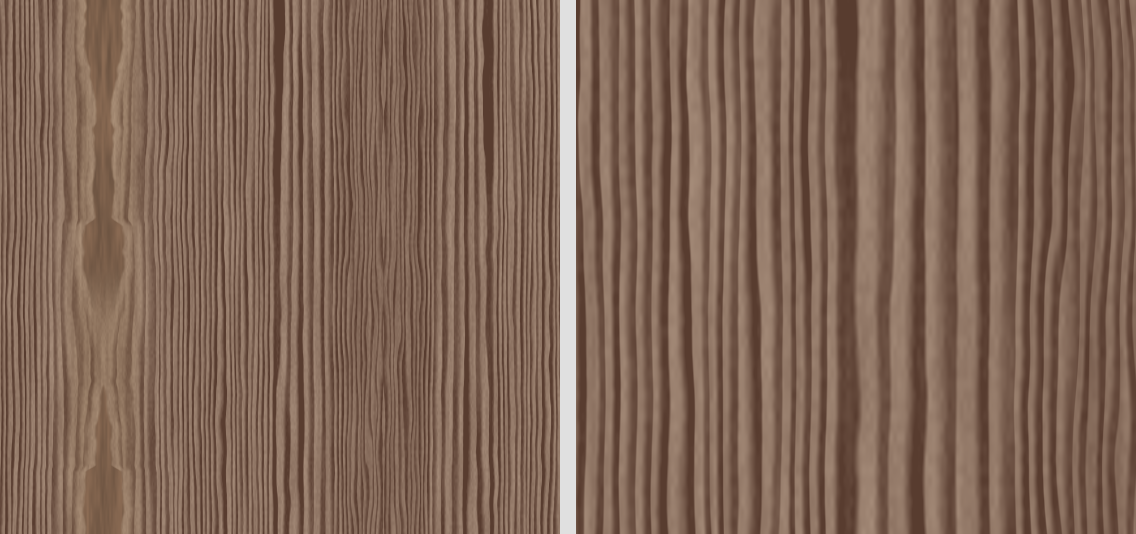
Left, the full canvas; right, a detail of the centre.
Reproduce this texture procedurally as a Shadertoy shader.

```glsl
float hash(vec2 p) {
    vec3 q = fract(p.xyx * 0.1031);
    q += dot(q, q.yzx + 33.33);
    return fract((q.x + q.y) * q.z);
}

float noise(vec2 p) {
    vec2 i = floor(p), f = fract(p);
    f = f * f * (3.0 - 2.0 * f);
    return mix(mix(hash(i), hash(i + vec2(1, 0)), f.x),
               mix(hash(i + vec2(0, 1)), hash(i + vec2(1, 1)), f.x), f.y);
}

// Noise centred on zero
float wobble(vec2 p) { return noise(p) - 0.5; }

// Half width of the flame-shaped heart, v runs downwards
float heartWidth(float v) {
    float w = mix(0.032, 0.015, smoothstep(0.08, 0.2, v));
    w = mix(w, 0.034, smoothstep(0.405, 0.425, v));
    w *= 1.0 - smoothstep(0.5, 0.66, v);
    w += 0.018 * smoothstep(0.70, 0.86, v) + 0.017 * smoothstep(0.87, 0.885, v);
    return w + 0.007 * wobble(vec2(3.0, v * 24.0)) + 0.004 * wobble(vec2(9.0, v * 70.0));
}

// Ring count from the heart outwards: wide, fine, broad, then dense rings
float ringCount(float d) {
    return 52.0 * d + 44.0 * max(d - 0.09, 0.0)
         - 42.0 * max(d - 0.305, 0.0) + 56.0 * max(d - 0.41, 0.0);
}

void mainImage(out vec4 fragColor, in vec2 fragCoord) {
    vec2 uv = fragCoord / iResolution.xy;
    float v = 1.0 - uv.y;

    // Book-matched distance from the heart
    float d = abs(fract(uv.x + 0.315) - 0.5);
    float dense = smoothstep(0.405, 0.45, d);
    float broad = smoothstep(0.28, 0.32, d) * (1.0 - dense);

    // Growth rings, bent around the heart and gently wavering
    float heart = heartWidth(v);
    float bent = d - (heart - 0.02) * exp(-d * 26.0);
    bent += 0.0035 * wobble(vec2(d * 16.0, v * 5.0));
    bent += 0.0022 * wobble(vec2(d * 28.0, v * 19.0));
    bent += 0.0012 * wobble(vec2(uv.x * 60.0, v * 34.0));
    float phase = ringCount(bent) + 20.0;
    phase += 0.8 * wobble(vec2(d * 40.0, v * 0.8));
    phase += 0.55 * wobble(vec2(uv.x * 75.0, v * 5.0)) * (1.0 - 0.6 * broad);
    phase += 0.8 * dense * wobble(vec2(uv.x * 95.0, v * 13.0));

    // Slow darkening towards a crisp late-wood edge
    float id = floor(phase), t = fract(phase);
    float soft = clamp(fwidth(phase) * 1.1, 0.14, 0.4);
    float start = 0.1 + 0.34 * hash(vec2(id, 7.0));
    float ring = smoothstep(start, 0.7, t) * (1.0 - smoothstep(1.0 - soft, 1.0, t));
    ring *= 0.72 + 0.3 * hash(vec2(id, 31.0)) + 0.1 * broad;
    ring *= 0.76 + 0.48 * noise(vec2(id * 3.7, v * 7.0));
    ring *= mix(0.68, 1.0, smoothstep(0.05, 0.12, d)) * mix(1.0, 0.72, dense);
    ring *= smoothstep(0.0, 0.018, d - heart - 0.006);

    // Broad shading, fibres and pores
    float tone = 0.18 + 0.76 * ring + 0.17 * dense;
    tone += 0.10 * wobble(vec2(d * 14.0, v * 1.5));
    tone += 0.24 * wobble(vec2(uv.x * 230.0, v * 9.0));
    tone += 0.14 * wobble(vec2(uv.x * 430.0, v * 150.0));
    vec3 color = mix(vec3(0.65, 0.55, 0.477), vec3(0.345, 0.235, 0.185), clamp(tone, 0.0, 1.0));

    // Warm heartwood with a pale rim
    float near = 1.0 - smoothstep(0.03, 0.1, d);
    color *= mix(vec3(1.0), vec3(0.98, 0.97, 0.92), near);
    float present = 1.0 - smoothstep(0.48, 0.62, v) * (1.0 - smoothstep(0.69, 0.74, v));
    float inside = (1.0 - smoothstep(-0.003, 0.002, d - heart)) * present;
    float streak = wobble(vec2(d * 110.0, v * 9.0)) + 0.7 * wobble(vec2(uv.x * 300.0, v * 30.0));
    vec3 heartwood = vec3(0.465, 0.355, 0.275) * (1.0 + 0.22 * streak);
    color = mix(color, heartwood, 0.9 * inside);
    float rim = smoothstep(0.0, 0.004, d - heart) * (1.0 - smoothstep(0.004, 0.018, d - heart));
    color += 0.03 * rim * present;

    fragColor = vec4(color, 1.0);
}
```
